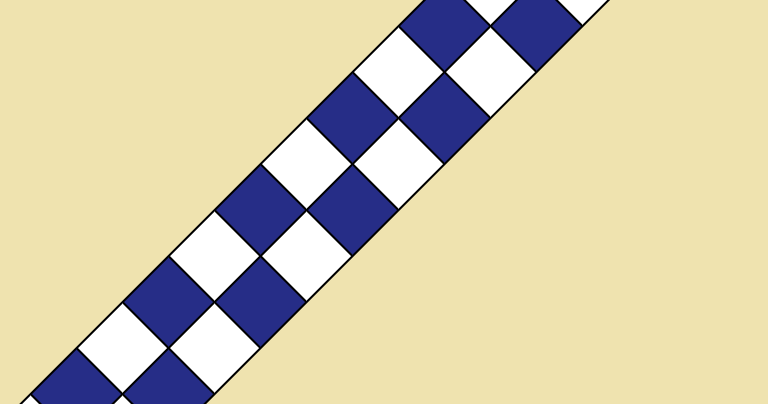
A Shadertoy shader for this background:

```glsl
// A diagonal band, two squares wide, checkered in blue and white with thin
// black outlines on a plain sand ground. The canvas is turned by 45 degrees
// into lattice coordinates, where cells and outlines are simple formulas.

const vec3 SAND  = vec3(0.937, 0.890, 0.686);
const vec3 BLUE  = vec3(0.149, 0.176, 0.529);
const vec3 WHITE = vec3(1.0);
const vec3 BLACK = vec3(0.0);

// Lengths in units of the canvas height
const vec2  LATTICE_ORIGIN = vec2(0.279, 1.011); // offsets of x - y and x + y
const float CELL_SPAN      = 0.2277;             // cell side times sqrt(2)
const float LINE_HALF      = 0.00255;

// x runs across the band (-1 to 1 inside), y runs along it
vec2 toLattice(vec2 p) {
    return (vec2(p.x - p.y, p.x + p.y) - LATTICE_ORIGIN) / CELL_SPAN;
}

// Smooth coverage of a shape from its signed distance
float coverage(float dist, float pixel) {
    return clamp(0.5 - dist / pixel, 0.0, 1.0);
}

// Alternating cell colour
vec3 checker(vec2 q) {
    vec2 cell = floor(q);
    return mix(WHITE, BLUE, mod(cell.x + cell.y, 2.0));
}

// Signed distance to the outlines: three rails and the rungs between them
float outlineDistance(vec2 q, float side, float halfWidth) {
    float rail = abs(q.x - clamp(round(q.x), -1.0, 1.0)) * side;
    float rung = abs(q.y - round(q.y)) * side;
    float outside = (abs(q.x) - 1.0) * side;
    return min(rail, max(rung, outside)) - halfWidth;
}

void mainImage(out vec4 fragColor, in vec2 fragCoord) {
    float pixel = 1.0 / iResolution.y;
    float side = CELL_SPAN * inversesqrt(2.0);
    vec2 q = toLattice(fragCoord * pixel);

    // Checkered band over the ground
    float band = coverage((abs(q.x) - 1.0) * side, pixel);
    vec3 color = mix(SAND, checker(q), band);

    // Black outlines on top
    float outline = coverage(outlineDistance(q, side, LINE_HALF), pixel);
    color = mix(color, BLACK, outline);

    fragColor = vec4(color, 1.0);
}
```
